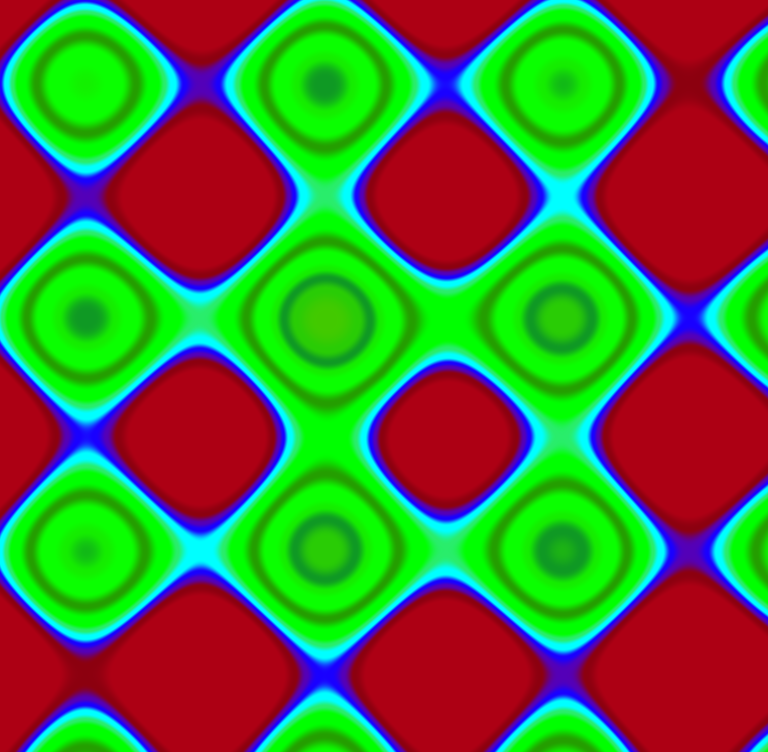
This pattern is drawn by a Shadertoy shader. Its source:

```glsl
// Sum of two cosine waves, lowered with distance from the centre
float heightField(vec2 p) {
    vec2 wave = cos(20.0 * (p - vec2(0.422, 0.578)));
    return wave.x + wave.y - 2.0 * length(p - 0.5);
}

// Blends towards the next ramp colour between two heights
void rampTo(inout vec3 color, vec3 next, float low, float high, float h) {
    color = mix(color, next, smoothstep(low, high, h));
}

vec3 heightColor(float h) {
    // Basins and their blue rims
    vec3 color = vec3(0.68, 0.0, 0.08);
    rampTo(color, vec3(0.55, 0.0, 0.06), -1.35, -1.10, h);
    rampTo(color, vec3(0.33, 0.0, 0.72), -1.08, -0.92, h);
    rampTo(color, vec3(0.10, 0.0, 1.0), -0.92, -0.82, h);
    rampTo(color, vec3(0.0, 1.0, 1.0), -0.81, -0.69, h);

    // Green slopes with a dark contour
    rampTo(color, vec3(0.16, 0.93, 0.42), -0.63, -0.50, h);
    rampTo(color, vec3(0.0, 1.0, 0.0), -0.50, -0.36, h);
    rampTo(color, vec3(0.14, 0.62, 0.0), -0.16, 0.15, h);
    rampTo(color, vec3(0.04, 1.0, 0.0), 0.19, 0.50, h);

    // Summits: teal contour, then olive
    rampTo(color, vec3(0.08, 0.93, 0.0), 0.75, 0.95, h);
    rampTo(color, vec3(0.06, 0.60, 0.14), 0.95, 1.19, h);
    rampTo(color, vec3(0.16, 0.80, 0.02), 1.22, 1.45, h);
    rampTo(color, vec3(0.26, 0.79, 0.0), 1.48, 1.77, h);
    return color;
}

void mainImage(out vec4 fragColor, in vec2 fragCoord) {
    vec2 uv = fragCoord / iResolution.xy;
    fragColor = vec4(heightColor(heightField(uv)), 1.0);
}
```
